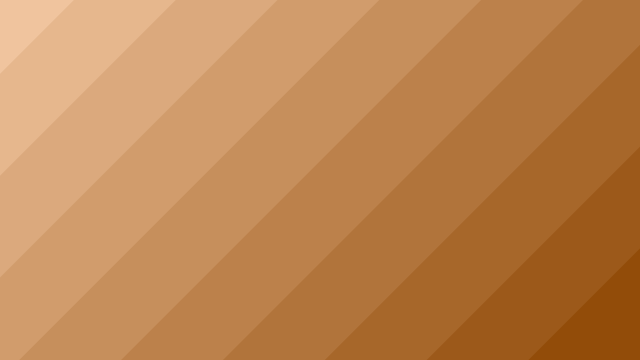
This background is drawn by a Shadertoy shader. Its source:

```glsl
const float BAND_WIDTH = 0.2;    // across the stripe, in canvas heights
const float FIRST_EDGE = 0.145;  // distance of the first edge from the top left
const float LAST_BAND = 9.0;

const vec3 PALE_PEACH = vec3(240.0, 196.0, 158.0) / 255.0;
const vec3 DEEP_BROWN = vec3(146.0, 76.0, 9.0) / 255.0;

// Distance from the top left corner along the falling diagonal
float diagonalDistance(vec2 p) {
    return dot(p - vec2(0.0, 1.0), vec2(1.0, -1.0)) * inversesqrt(2.0);
}

// Staircase with a softened rise at every whole number
float smoothFloor(float x, float softness) {
    float edge = floor(x + 0.5);
    return edge - 1.0 + clamp((x - edge) / softness + 0.5, 0.0, 1.0);
}

// Even colour steps from the pale corner to the dark one
vec3 bandColor(float band, vec3 first, vec3 last) {
    return mix(first, last, clamp(band / LAST_BAND, 0.0, 1.0));
}

void mainImage(out vec4 fragColor, in vec2 fragCoord) {
    vec2 p = fragCoord / iResolution.y;
    float pixel = 1.0 / iResolution.y;

    // Diagonal stripes
    float position = 1.0 + (diagonalDistance(p) - FIRST_EDGE) / BAND_WIDTH;
    float band = smoothFloor(position, pixel / BAND_WIDTH);

    fragColor = vec4(bandColor(band, PALE_PEACH, DEEP_BROWN), 1.0);
}
```
